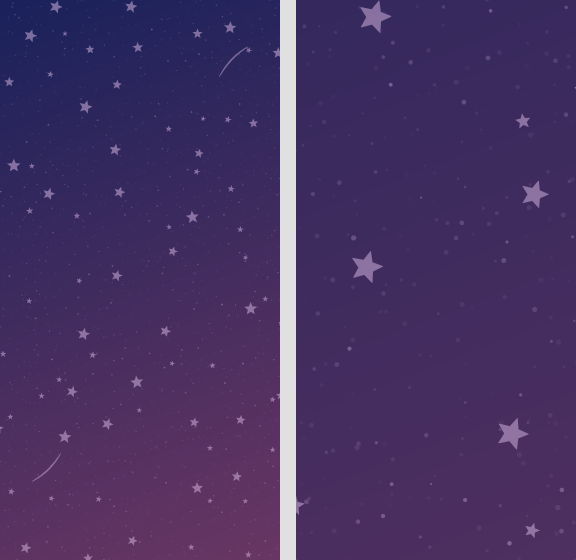
Left: the whole. Right: its middle third, enlarged.
A Shadertoy shader for this background:

```glsl
// Dusk sky gradient with tilted five-pointed stars, fine star dust and two curved meteors.

const float PI = 3.14159;

vec3 hash3(vec2 p) {
    vec3 q = vec3(dot(p, vec2(127.1, 311.7)),
                  dot(p, vec2(269.5, 183.3)),
                  dot(p, vec2(419.2, 371.9)));
    return fract(sin(q) * 43758.5453);
}

// Antialiased fill of a distance value
float fill(float d) {
    return clamp(0.5 - d * iResolution.x, 0.0, 1.0);
}

// Five-pointed star: fold into half a point, then measure to its edge
float starDistance(vec2 p, float radius) {
    float sector = 2.0 * PI / 5.0;
    float a = abs(mod(atan(p.x, p.y) + 0.5 * sector, sector) - 0.5 * sector);
    vec2 q = length(p) * vec2(sin(a), cos(a));
    vec2 tip = vec2(0.0, radius);
    vec2 notch = 0.46 * radius * vec2(sin(PI / 5.0), cos(PI / 5.0));
    vec2 edge = notch - tip;
    float d = dot(q - tip, normalize(vec2(-edge.y, edge.x)));
    return max(d, length(p) - 0.95 * radius);
}

// One star per kept cell, jittered so that it stays inside the cell
float starLayer(vec2 uv, float cell, float keep, float rMin, float rMax, float seed) {
    vec2 id = floor(uv / cell);
    vec3 place = hash3(id + seed);
    vec3 look = hash3(id + seed + 57.3);
    float radius = mix(rMin, rMax, look.x);
    vec2 p = uv - cell * (id + 0.5) - (place.xy - 0.5) * (cell - 2.2 * radius);
    float tilt = mix(-0.15, 0.4, look.y);
    p = mat2(cos(tilt), sin(tilt), -sin(tilt), cos(tilt)) * p;
    return fill(starDistance(p, radius)) * step(place.z, keep);
}

// Scattered dots of varying size and brightness
float dustLayer(vec2 uv, float cell, float keep, float brightness, float seed) {
    vec2 id = floor(uv / cell);
    vec3 place = hash3(id + seed);
    vec3 look = hash3(id + seed + 91.7);
    float radius = mix(0.0012, 0.0031, look.x);
    vec2 p = uv - cell * (id + 0.5) - (place.xy - 0.5) * (cell - 0.01);
    float glow = brightness * mix(0.2, 1.0, look.y * look.y);
    return fill(length(p) - radius) * glow * step(place.z, keep);
}

// Bowed streak that tapers towards both ends
float meteor(vec2 uv, vec2 a, vec2 b, float bow) {
    vec2 along = b - a;
    float h = clamp(dot(uv - a, along) / dot(along, along), 0.0, 1.0);
    float arch = 4.0 * h * (1.0 - h);
    vec2 side = normalize(vec2(-along.y, along.x));
    float d = length(uv - a - along * h - side * bow * arch);
    return fill(d - mix(0.0008, 0.0029, sqrt(arch)));
}

void mainImage(out vec4 fragColor, in vec2 fragCoord) {
    vec2 uv = fragCoord / iResolution.x;
    vec2 st = fragCoord / iResolution.xy;

    // Sky: navy at the upper left to plum at the lower right
    float dusk = 0.84 * (1.0 - st.y) + 0.16 * st.x;
    vec3 color = mix(vec3(0.10, 0.13, 0.355), vec3(0.41, 0.212, 0.385), dusk);

    // Star dust
    float light = dustLayer(uv, 0.052, 0.65, 0.75, 3.0);
    light = max(light, dustLayer(uv + 0.017, 0.043, 0.5, 0.5, 19.0));
    light = max(light, dustLayer(uv + 0.009, 0.033, 0.5, 0.22, 41.0));

    // Large and small stars
    light = max(light, starLayer(uv + 0.06, 0.2, 0.58, 0.016, 0.025, 7.0));
    light = max(light, starLayer(uv + 0.03, 0.165, 0.45, 0.009, 0.013, 29.0));

    // Meteors
    light = max(light, 0.9 * meteor(uv, vec2(0.784, 1.727), vec2(0.885, 1.833), 0.010));
    light = max(light, 0.9 * meteor(uv, vec2(0.115, 0.281), vec2(0.216, 0.380), -0.010));

    color = mix(color, vec3(0.86, 0.73, 0.90), 0.5 * light);
    fragColor = vec4(color, 1.0);
}
```
